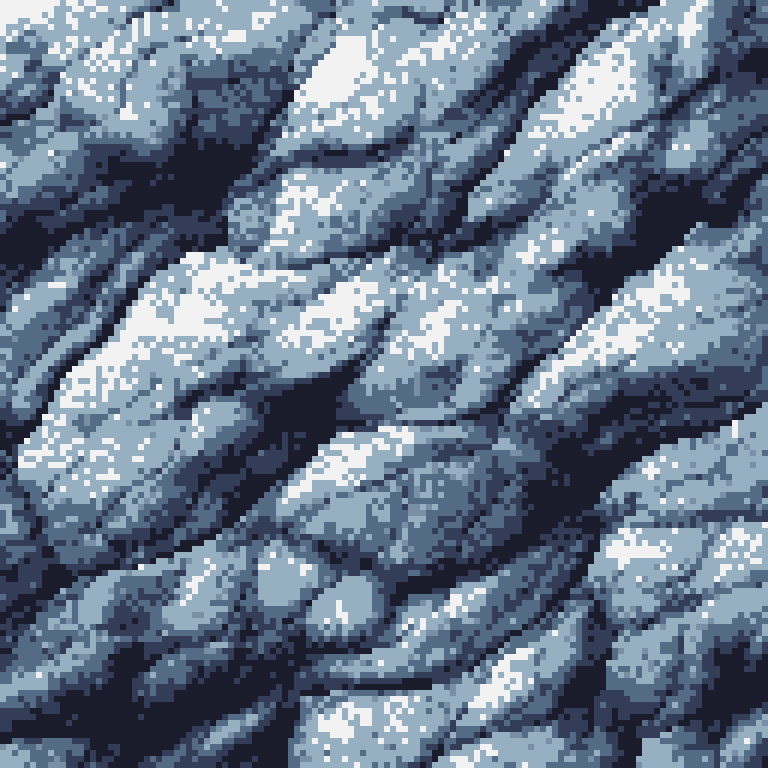
Reproduce this texture procedurally as a three.js fragment shader.

```glsl
// Blocky camouflage of slanted, sunlit rock: stretched cellular boulders with
// bright upper faces and dark creases are summed with streaky noise, sampled on
// a coarse square grid, and cut into six flat tones with per-block grain.
varying vec2 vUv;

float hash(vec2 p) {
  vec3 q = fract(vec3(p.xyx) * 0.1031);
  q += dot(q, q.yzx + 33.33);
  return fract((q.x + q.y) * q.z);
}

vec2 hash2(vec2 p) {
  return vec2(hash(p + 17.3), hash(p + 71.9));
}

float noise(vec2 p) {
  vec2 i = floor(p);
  vec2 f = fract(p);
  f = f * f * (3.0 - 2.0 * f);
  float low = mix(hash(i), hash(i + vec2(1.0, 0.0)), f.x);
  float high = mix(hash(i + vec2(0.0, 1.0)), hash(i + 1.0), f.x);
  return mix(low, high, f.y);
}

float fbm(vec2 p) {
  float sum = 0.0;
  float weight = 0.57;
  for (int i = 0; i < 3; i++) {
    sum += weight * noise(p);
    p = p * 2.03 + 19.7;
    weight *= 0.5;
  }
  return sum;
}

vec2 rotate(vec2 p, float angle) {
  float c = cos(angle);
  float s = sin(angle);
  return vec2(c * p.x + s * p.y, c * p.y - s * p.x);
}

// Cellular boulders: x = height on the lit face, y = crease gap, z = random tone
vec3 boulders(vec2 p) {
  vec2 base = floor(p);
  float nearest = 9.0;
  float second = 9.0;
  float face = 0.0;
  float tone = 0.0;
  for (int y = -1; y <= 1; y++) {
    for (int x = -1; x <= 1; x++) {
      vec2 id = base + vec2(float(x), float(y));
      vec2 away = p - id - 0.5 - 0.9 * (hash2(id) - 0.5);
      float d = length(away);
      if (d < nearest) {
        second = nearest;
        nearest = d;
        face = away.y - 0.25 * away.x;
        tone = hash(id + 5.7);
      } else {
        second = min(second, d);
      }
    }
  }
  return vec3(face, smoothstep(0.0, 0.3, second - nearest), tone);
}

// Rock brightness, scaled to roughly zero mean and unit deviation
float rockLight(vec2 p) {
  vec2 bend = vec2(fbm(p * 5.0 + 40.0), fbm(p * 5.0 + 80.0)) - 0.5;
  p += 0.11 * bend;
  vec2 slope = rotate(p, 0.5) + 6.0;
  vec3 big = boulders(slope * vec2(3.2, 7.0));
  vec3 small = boulders(rotate(p, 0.62) * vec2(6.5, 15.0) + 30.0);
  float light = 0.9 * big.x + 0.5 * (big.y - 0.7) + 0.4 * (big.z - 0.5);
  light += 0.45 * small.x + 0.25 * (small.y - 0.7);
  light += 1.2 * (noise(slope * vec2(2.6, 5.0) + 50.0) - 0.5);
  light += 1.2 * (fbm(slope * vec2(10.0, 27.0)) - 0.5);
  return light * 2.04;
}

void main() {
  // Square blocks, each with one brightness
  vec2 block = floor(vUv * 128.0);
  float light = rockLight((block + 0.5) / 128.0);

  // Grain, stronger on the sunlit faces
  light += 0.7 * (hash(block + 211.0) - 0.5);
  float sunlit = smoothstep(0.2, 0.9, light);
  light += 1.2 * sunlit * (hash(block + 463.0) - 0.5);

  // Flat tones from shadow to snow
  vec3 color = vec3(0.10, 0.11, 0.17);
  color = mix(color, vec3(0.20, 0.24, 0.34), step(-1.17, light));
  color = mix(color, vec3(0.33, 0.42, 0.52), step(-0.47, light));
  color = mix(color, vec3(0.47, 0.56, 0.65), step(0.18, light));
  color = mix(color, vec3(0.59, 0.69, 0.76), step(0.25, light));
  color = mix(color, vec3(0.95), step(1.35, light));
  gl_FragColor = vec4(color, 1.0);
}
```
